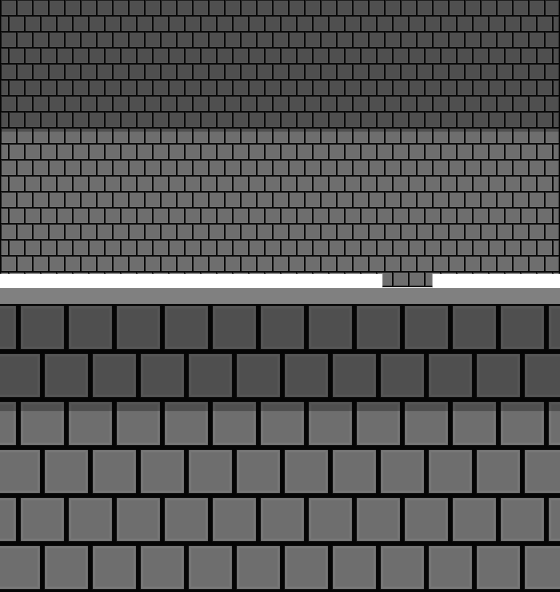
Top: the whole. Bottom: its middle third, enlarged.
This pattern is drawn by a WebGL 1 fragment shader. Its source:

```glsl
precision highp float;
// Grey running-bond tile wall, upper part in shadow, with a small tab below its lower edge.

uniform vec2 u_resolution;

#define COLUMNS 35.0                  // tiles across the canvas; all lengths are in tiles
#define JOINT_WIDTH 0.102
#define RIM_WIDTH 0.05
#define JOINT_OFFSET vec2(0.05, -0.01)
#define SHADOW_END 8.23               // depths measured from the top edge
#define WALL_END 17.115
#define TAB_SPAN vec2(23.9, 27.03)
#define TAB_END 17.945
#define TILE_GREY 0.43
#define RIM_GREY 0.47
#define JOINT_GREY 0.02
#define SHADOW_FACTOR 0.72

// Pixel coverage of the region where the signed distance is negative
float coverage(float dist, float pixel) {
    return clamp(0.5 - dist / pixel, 0.0, 1.0);
}

// Distance to the nearest joint centre line in a running bond
float jointDistance(vec2 p) {
    vec2 q = p - JOINT_OFFSET;
    q.x -= 0.5 * mod(floor(q.y), 2.0);
    vec2 toLine = 0.5 - abs(fract(q) - 0.5);
    return min(toLine.x, toLine.y);
}

// Signed distance to the wall joined with its tab
float silhouette(vec2 p) {
    float wall = p.y - WALL_END;
    float tabSides = max(TAB_SPAN.x - p.x, p.x - TAB_SPAN.y);
    return min(wall, max(tabSides, p.y - TAB_END));
}

void main() {
    float pixel = COLUMNS / u_resolution.x;
    vec2 p = vec2(gl_FragCoord.x, u_resolution.y - gl_FragCoord.y) * pixel;

    // Tile faces with a faint light rim beside the joints
    float joint = jointDistance(p) - 0.5 * JOINT_WIDTH;
    float grey = mix(TILE_GREY, RIM_GREY, coverage(joint - RIM_WIDTH, pixel));

    // Shadow over the upper rows
    grey *= mix(1.0, SHADOW_FACTOR, coverage(p.y - SHADOW_END, pixel));

    // Dark joints, side borders and the lower edge of the tab
    float sides = min(p.x, COLUMNS - p.x) - 0.8 * JOINT_WIDTH;
    float tabEdge = TAB_END - 0.85 * JOINT_WIDTH - p.y;
    float lines = min(joint, min(sides, tabEdge));
    grey = mix(grey, JOINT_GREY, coverage(lines, pixel));

    // White ground outside the wall
    grey = mix(1.0, grey, coverage(silhouette(p), pixel));
    gl_FragColor = vec4(vec3(grey), 1.0);
}
```
